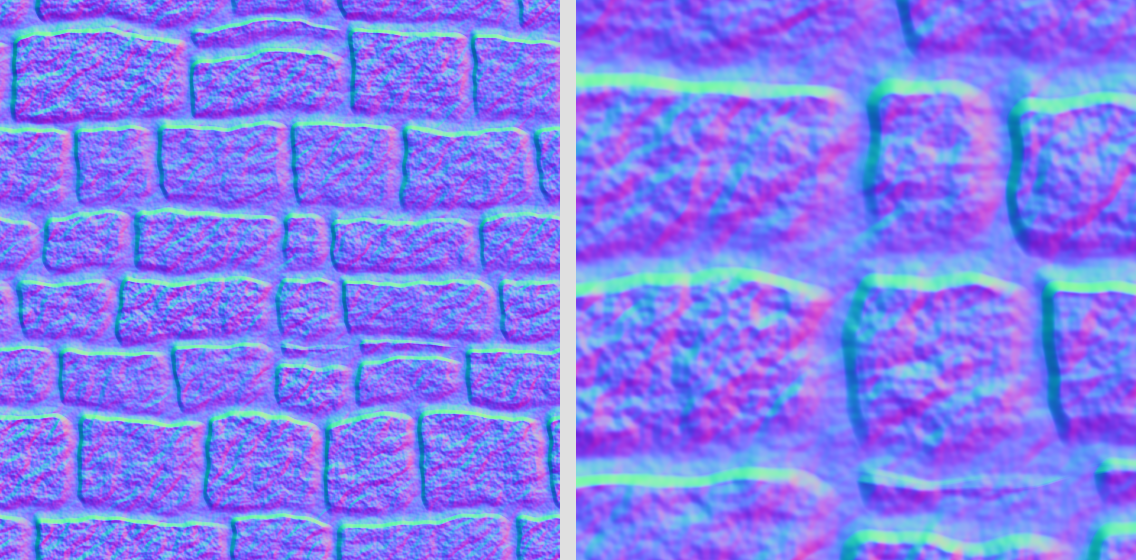
Left: the whole. Right: its middle third, enlarged.
This texture map is drawn by a Shadertoy shader. Its source:

```glsl
// Wall layout, bottom course first
const int COURSES = 7;
const float COURSE_LINE[8] = float[8](0.082, 0.268, 0.395, 0.518, 0.629, 0.785, 0.958, 1.082);
const float STONE_COUNT[7] = float[7](5.0, 5.0, 5.0, 5.0, 5.0, 4.0, 4.0);
const float JOINT_PHASE[7] = float[7](0.70, 0.33, 0.29, 0.18, 0.66, 0.19, 0.46);
const float JOINT_JITTER = 0.60;
const float JOINT_SLANT = 0.12;
const float SLIVER_CHANCE = 0.14;
const float SLIVER_SPLIT = 0.75;

// Stone profile, in canvas units
const vec2 MORTAR_GAP = vec2(0.005, 0.007);   // left, top
const float TOP_INSET = 0.008;
const float CORNER_RADIUS = 0.016;
const float BEVEL_WIDTH = 0.0085;
const float BEVEL_SHARE = 0.60;
const float RAMP_WIDTH = 0.020;
const vec2 LEE_SLOPE = vec2(0.36, 0.45);      // softer right and bottom sides
const float STONE_HEIGHT = 0.0040;
const vec2 FACE_TILT = vec2(0.030, 0.085);

// Outline and surface relief
const float SAG = 0.030;
const float WAVE = 0.014;
const float NIBBLE = 0.006;
const float CHIP_HEIGHT = 0.0046;
const float LAYER_HEIGHT = 0.0044;
const float GRAIN_HEIGHT = 0.0026;
const float GRIT_HEIGHT = 0.0012;
const float MORTAR_ROUGHNESS = 0.42;
const float SAMPLE_STEP = 0.0010;

float hash(vec2 p) {
    vec3 q = fract(vec3(p.xyx) * 0.1031);
    q += dot(q, q.yzx + 33.33);
    return fract((q.x + q.y) * q.z);
}

float cornerSlope(vec2 cell, vec2 offset, vec2 period) {
    float angle = 6.2832 * hash(mod(cell, period) + 7.0);
    return dot(vec2(cos(angle), sin(angle)), offset);
}

// Gradient noise that wraps after an integer period
float gradientNoise(vec2 p, vec2 period) {
    vec2 i = floor(p), f = p - i;
    vec2 u = f * f * f * (f * (f * 6.0 - 15.0) + 10.0);
    vec2 e = vec2(1.0, 0.0);
    float low = mix(cornerSlope(i, f, period), cornerSlope(i + e, f - e, period), u.x);
    float high = mix(cornerSlope(i + e.yx, f - e.yx, period), cornerSlope(i + 1.0, f - 1.0, period), u.x);
    return mix(low, high, u.y);
}

float wrapNoise(vec2 p, vec2 frequency) {
    return gradientNoise(p * frequency, frequency);
}

// Joint position measured in stones along a course
float jointAt(float index, float course, float rise) {
    vec2 id = vec2(mod(index, STONE_COUNT[int(course)]), course * 11.0);
    return index + JOINT_JITTER * (hash(id + 3.0) - 0.5)
                 + JOINT_SLANT * (hash(id + 61.0) - 0.5) * (rise - 0.5);
}

float roundedDepth(vec2 side, float radius) {
    return radius - length(max(radius - side, 0.0));
}

// x: raised profile, y: height added by the tilted face, z: roughness
vec3 stoneAt(vec2 p) {
    float y = fract(p.y);
    if (y < COURSE_LINE[0]) y += 1.0;
    int k = 0;
    for (int i = 1; i < COURSES; i++) if (y >= COURSE_LINE[i]) k = i;
    float low = COURSE_LINE[k], high = COURSE_LINE[k + 1];
    float course = float(k), count = STONE_COUNT[k];

    // Find the stone between two slanted joints
    float rise = (y - low) / (high - low);
    float along = p.x * count - JOINT_PHASE[k];
    float index = floor(along);
    if (along < jointAt(index, course, rise)) index -= 1.0;
    else if (along >= jointAt(index + 1.0, course, rise)) index += 1.0;
    float left = (along - jointAt(index, course, rise)) / count;
    float right = (jointAt(index + 1.0, course, rise) - along) / count;
    vec2 id = vec2(mod(index, count), course * 13.0);

    // Some stones carry a thin sliver on top
    if (hash(id + 29.0) < SLIVER_CHANCE) {
        float split = mix(low, high, SLIVER_SPLIT) + 0.06 * (hash(id + 47.0) - 0.5) * (left - right);
        if (y > split) low = split;
        else high = split;
    }
    float top = high - y, bottom = y - low;
    float inset = TOP_INSET * hash(id + 17.0) * step(0.05, high - low);

    // Sharp bevel at top and left over a wide ramp out of the mortar
    vec2 lee = LEE_SLOPE * vec2(right, bottom);
    vec2 gap = MORTAR_GAP + vec2(0.0, inset);
    float bevel = roundedDepth(min(vec2(left, top) - gap, lee), CORNER_RADIUS);
    float ramp = roundedDepth(min(vec2(left, top), lee), RAMP_WIDTH);
    float profile = mix(smoothstep(0.0, RAMP_WIDTH, ramp),
                        smoothstep(0.0, BEVEL_WIDTH, bevel), BEVEL_SHARE);
    return vec3(profile, dot(FACE_TILT, vec2(right, bottom)), mix(0.8, 1.2, hash(id + 53.0)));
}

float wallHeight(vec2 p) {
    // Sagging courses with wavy, nibbled outlines
    vec2 shifted = p + 0.37;
    vec2 warp = WAVE * vec2(wrapNoise(p, vec2(6.0)), wrapNoise(shifted, vec2(8.0)))
              + NIBBLE * vec2(wrapNoise(p, vec2(31.0)), wrapNoise(shifted, vec2(29.0)));
    warp.y += SAG * wrapNoise(shifted, vec2(4.0, 3.0));
    vec3 stone = stoneAt(p + warp);

    // Diagonal chips, flat layers, grain and grit
    vec2 diagonal = vec2(p.x + p.y, p.x - p.y) + warp;
    float relief = CHIP_HEIGHT * smoothstep(-0.25, 0.2, wrapNoise(diagonal, vec2(13.0, 29.0)))
                 + LAYER_HEIGHT * wrapNoise(p + warp, vec2(21.0, 44.0))
                 + GRAIN_HEIGHT * wrapNoise(p, vec2(83.0, 101.0))
                 + GRIT_HEIGHT * wrapNoise(p, vec2(173.0));
    float roughness = mix(MORTAR_ROUGHNESS, stone.z, stone.x);
    return stone.x * (STONE_HEIGHT + stone.y) + roughness * relief;
}

void mainImage(out vec4 fragColor, in vec2 fragCoord) {
    vec2 p = fragCoord / iResolution.xy;
    vec2 e = vec2(SAMPLE_STEP, 0.0);
    vec2 slope = vec2(wallHeight(p + e) - wallHeight(p - e),
                      wallHeight(p + e.yx) - wallHeight(p - e.yx)) / (2.0 * SAMPLE_STEP);
    fragColor = vec4(0.5 + 0.5 * normalize(vec3(-slope, 1.0)), 1.0);
}
```
